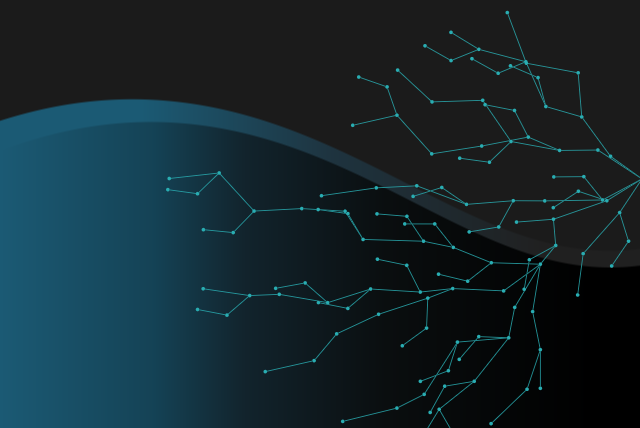
This background is drawn by a WebGL 1 fragment shader. Its source:

```glsl
precision highp float;
uniform vec2 u_resolution;

#define ASPECT 1.5
#define SPACING 0.1
#define ZIGZAG 0.045
#define TWIG_CHANCE 0.45
#define TWIG_LENGTH 0.07
#define LINE_RADIUS 0.001
#define DOT_RADIUS 0.0042
#define CHARCOAL vec3(0.106, 0.106, 0.106)
#define OCEAN vec3(0.106, 0.353, 0.455)
#define TEAL vec3(0.08, 0.26, 0.335)
#define NAVY vec3(0.07, 0.14, 0.175)
#define CYAN vec3(0.16, 0.68, 0.70)

float hash(float n) {
  return fract(sin(n * 127.1) * 43758.5);
}

vec2 polar(float angle) {
  return vec2(cos(angle), sin(angle));
}

float ramp(float a, float b, float x) {
  return clamp((x - a) / (b - a), 0.0, 1.0);
}

float segmentDistance(vec2 p, vec2 a, vec2 b) {
  vec2 d = b - a;
  return length(p - a - d * clamp(dot(p - a, d) / dot(d, d), 0.0, 1.0));
}

// Height of a wave falling from a crest to a trough
float waveHeight(float x, vec2 crest, vec2 trough) {
  float t = (x - crest.x) / (trough.x - crest.x);
  t -= 0.04 * sin(3.1416 * t);
  return mix(crest.y, trough.y, 0.5 - 0.5 * cos(3.1416 * t));
}

// web holds the distances to the nearest line (x) and dot (y)
void link(vec2 p, vec2 a, vec2 b, inout vec2 web) {
  web = min(web, vec2(segmentDistance(p, a, b), length(p - b)));
}

// Joint k of n on a zigzag path with fixed ends
vec2 joint(vec2 a, vec2 b, float k, float n, float seed) {
  vec2 dir = normalize(b - a);
  float inner = step(0.5, k) * step(k, n - 0.5);
  vec2 jitter = vec2(hash(seed + k), hash(seed + k + 31.7)) - 0.5;
  jitter *= inner * ZIGZAG * vec2(1.0, 2.0);
  return mix(a, b, k / n) + dir * jitter.x + vec2(-dir.y, dir.x) * jitter.y;
}

float jointCount(vec2 a, vec2 b) {
  return max(2.0, floor(length(b - a) / SPACING + 0.5));
}

// Zigzag limb with bent twigs
void limb(vec2 p, vec2 a, vec2 b, float seed, inout vec2 web) {
  if (segmentDistance(p, a, b) > ZIGZAG + 2.0 * TWIG_LENGTH + 0.02) return;
  float n = jointCount(a, b);
  float heading = atan(b.y - a.y, b.x - a.x);
  vec2 from = a;
  for (int i = 1; i <= 10; i++) {
    float k = float(i);
    if (k > n) break;
    vec2 to = joint(a, b, k, n, seed);
    link(p, from, to, web);
    if (k < n && hash(seed + k * 3.1) < TWIG_CHANCE) {
      float side = hash(seed + k * 5.3) < 0.5 ? -1.0 : 1.0;
      float angle = heading + side * mix(0.6, 1.2, hash(seed + k * 7.9));
      vec2 elbow = to + TWIG_LENGTH * polar(angle);
      link(p, to, elbow, web);
      link(p, elbow, elbow + TWIG_LENGTH * polar(angle - side * 0.9), web);
    }
    from = to;
  }
}

// Limbs spread over a range of angles; every second one forks off its neighbour
void fan(vec2 p, vec2 root, vec2 degrees, vec2 reach, float count, float seed, inout vec2 web) {
  vec2 start = root;
  for (int i = 0; i < 7; i++) {
    float k = float(i);
    if (k >= count) break;
    float t = k / (count - 1.0);
    vec2 tip = root + mix(reach.x, reach.y, t) * polar(radians(mix(degrees.x, degrees.y, t)));
    float limbSeed = seed + k * 13.7;
    limb(p, start, tip, limbSeed, web);
    start = mod(k, 2.0) < 0.5 ? joint(start, tip, 2.0, jointCount(start, tip), limbSeed) : root;
  }
}

void main() {
  vec2 p = gl_FragCoord.xy / u_resolution.y;
  float px = 1.0 / u_resolution.y;
  float u = p.x / ASPECT;

  // Band and body gradients, from left to right
  vec3 band = mix(OCEAN, vec3(0.118, 0.2, 0.245), ramp(0.22, 0.52, u));
  band = mix(band, vec3(0.125), ramp(0.52, 0.85, u));
  vec3 body = mix(OCEAN, TEAL, ramp(0.0, 0.24, u));
  body = mix(body, NAVY, ramp(0.24, 0.38, u));
  body = mix(body, vec3(0.04, 0.055, 0.06), ramp(0.38, 0.6, u));
  body = mix(body, vec3(0.0), ramp(0.6, 0.92, u));

  // Two stacked waves
  float upper = waveHeight(p.x, vec2(0.309, 0.768), vec2(1.426, 0.414));
  float lower = waveHeight(p.x, vec2(0.352, 0.715), vec2(1.426, 0.375));
  vec3 color = mix(CHARCOAL, band, ramp(-px, px, upper - p.y));
  color = mix(color, body, ramp(-px, px, lower - p.y));

  // Branching network grown from the right edge
  vec2 web = vec2(1.0);
  vec2 root = vec2(1.5, 0.582);
  vec2 fork = root + 0.31 * polar(radians(220.0));
  fan(p, root, vec2(129.0, 183.0), vec2(0.5, 0.75), 5.0, 2.0, web);
  fan(p, root, vec2(199.0, 241.0), vec2(0.31), 3.0, 91.0, web);
  fan(p, fork, vec2(270.0, 167.0), vec2(0.29, 0.89), 7.0, 173.0, web);
  vec2 ink = clamp(0.5 + (vec2(LINE_RADIUS, DOT_RADIUS) - web) / px, 0.0, 1.0);
  color = mix(color, CYAN, max(ink.x * 0.85, ink.y));

  gl_FragColor = vec4(color, 1.0);
}
```
